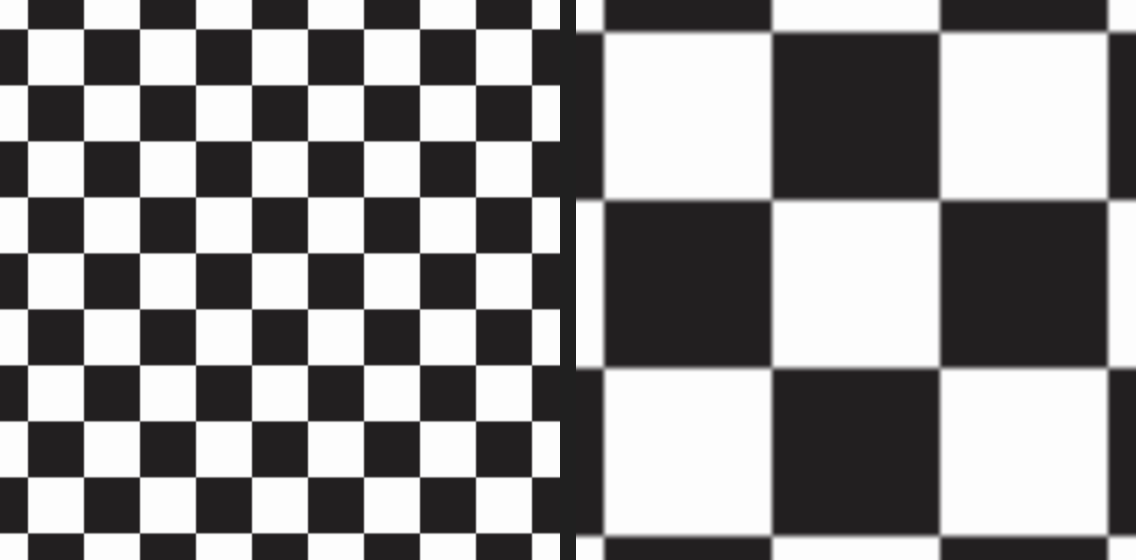
Left, the full canvas; right, a detail of the centre.
Write a three.js fragment shader that draws this pattern.

```glsl
// Black and white checkerboard, ten squares each way, with slightly soft edges.
varying vec2 vUv;

const float SQUARES = 10.0;                 // even, so the board wraps
const vec2 OFFSET = vec2(0.5, 0.525);       // board shift, in squares
const vec2 SOFTNESS = vec2(0.024, 0.029);   // half width of an edge, in squares
const vec3 INK = vec3(0.135, 0.122, 0.127);
const vec3 PAPER = vec3(0.994);

// Signed distance to the nearest whole number, its sign flipping each unit.
vec2 alternatingDistance(vec2 p) {
  return 0.5 - abs(mod(p + 0.5, 2.0) - 1.0);
}

// Square wave from -1 to 1 on each axis, with soft steps.
vec2 softSquareWave(vec2 p, vec2 softness) {
  return smoothstep(-softness, softness, alternatingDistance(p)) * 2.0 - 1.0;
}

// 1 on light squares, 0 on dark ones.
float checker(vec2 p, vec2 softness) {
  vec2 wave = softSquareWave(p, softness);
  return 0.5 + 0.5 * wave.x * wave.y;
}

void main() {
  vec2 board = vUv * SQUARES + OFFSET;
  gl_FragColor = vec4(mix(INK, PAPER, checker(board, SOFTNESS)), 1.0);
}
```
